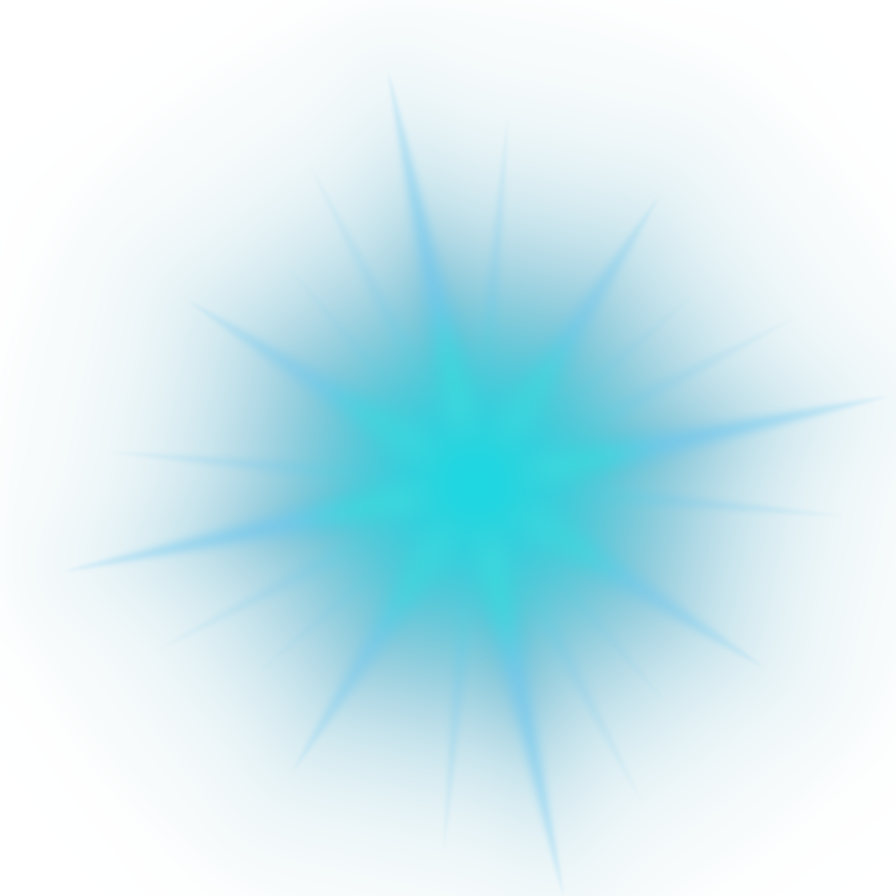
Reproduce this background procedurally as a WebGL 1 fragment shader.

```glsl
precision highp float;
// A soft cyan starburst on white: a Gaussian glow whose hue shifts from
// turquoise to pale steel blue, crossed by tapered rays.
// Each ray is folded into four by a quarter-turn repeat of the angle.

uniform vec2 u_resolution;

const float QUARTER = 1.5707963;

// Angle to the nearest of four axes, the first at the given degrees.
float foldedAngle(float angle, float degrees) {
  return mod(angle - radians(degrees) + 0.5 * QUARTER, QUARTER) - 0.5 * QUARTER;
}

// Four tapered spikes that fade towards their tips.
float rays(float radius, float angle, float degrees, float reach, float width) {
  float rest = max(1.0 - radius / reach, 0.0);
  float across = radius * sin(foldedAngle(angle, degrees));
  float offset = across / (width * rest + 0.002);
  return exp(-offset * offset) * pow(rest, 0.6);
}

// Broad angular swelling of the glow around four axes.
float swelling(float angle, float degrees) {
  float offset = foldedAngle(angle, degrees) / 0.17;
  return exp(-offset * offset);
}

void main() {
  vec2 uv = (gl_FragCoord.xy - 0.5 * u_resolution)
          / min(u_resolution.x, u_resolution.y) + 0.5;
  vec2 p = uv - vec2(0.531, 0.46);
  float radius = length(p);
  float angle = atan(p.y, p.x + 1e-6);

  // Glow, stretched slightly along the main rays.
  float spread = 0.246 + 0.026 * swelling(angle, 12.0)
               + 0.012 * swelling(angle, 57.5);
  float glow = exp(-radius * radius / (spread * spread));
  vec3 absorption = mix(vec3(0.87, 0.15, 0.11), vec3(0.87, 0.42, 0.28),
                        smoothstep(0.0, 0.28, radius));
  vec3 color = 1.0 - absorption * glow;

  // Faint outer disc.
  float disc = 1.0 - smoothstep(0.50, 0.55, length(uv - vec2(0.525, 0.475)));
  color -= vec3(0.012, 0.007, 0.007) * disc;

  // Main rays turn from turquoise inside to sky blue outside.
  vec3 rayColor = mix(vec3(0.24, 0.85, 0.87), vec3(0.42, 0.78, 0.94),
                      smoothstep(0.13, 0.23, radius));
  float mainRays = max(rays(radius, angle, 12.0, 0.47, 0.024),
                       0.85 * rays(radius, angle, 57.5, 0.38, 0.027));
  color = mix(color, rayColor, 0.85 * mainRays * smoothstep(0.02, 0.1, radius));

  // Thin secondary rays, visible only outside the core.
  float thinRays = max(rays(radius, angle, -5.0, 0.41, 0.014),
                       0.8 * rays(radius, angle, 27.5, 0.40, 0.016));
  thinRays = max(thinRays, 0.6 * rays(radius, angle, 41.0, 0.32, 0.012));
  color = mix(color, rayColor, 0.38 * thinRays * smoothstep(0.1, 0.22, radius));

  gl_FragColor = vec4(clamp(color, 0.0, 1.0), 1.0);
}
```
